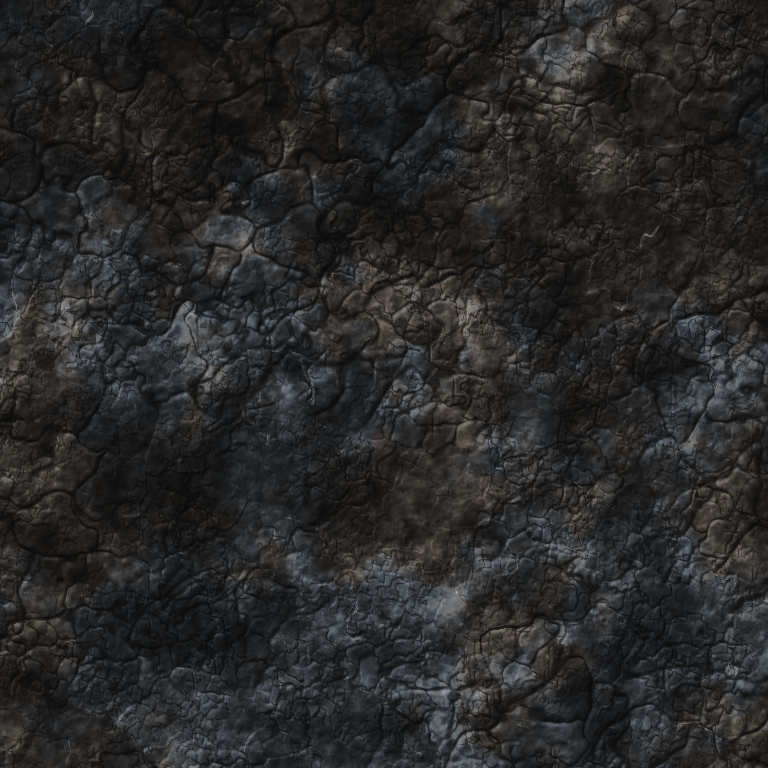
Give the GLSL for this texture, as a Shadertoy shader.

```glsl
vec2 hash2(vec2 p) {
    vec3 q = fract(p.xyx * vec3(.1031, .1030, .0973));
    q += dot(q, q.yzx + 33.33);
    return fract((q.xx + q.yz) * q.zy);
}

float noise(vec2 p) {
    vec2 i = floor(p), f = fract(p);
    f = f * f * (3. - 2. * f);
    return mix(mix(hash2(i).x, hash2(i + vec2(1, 0)).x, f.x),
               mix(hash2(i + vec2(0, 1)).x, hash2(i + 1.).x, f.x), f.y);
}

float fbm(vec2 p) {
    float sum = 0., amp = .5;
    for (int i = 0; i < 5; i++) {
        sum += amp * noise(p);
        p = mat2(1.6, 1.2, -1.2, 1.6) * p + 17.3;
        amp *= .5;
    }
    return sum / .97;
}

// Cellular noise: x = gap to the neighbour, y = facet tilt, z = cell tone
vec3 shards(vec2 p) {
    vec2 base = floor(p), nearest = vec2(0), id = vec2(0);
    float d1 = 9., d2 = 9.;
    for (int y = -1; y <= 1; y++)
    for (int x = -1; x <= 1; x++) {
        vec2 cell = base + vec2(x, y);
        vec2 offset = cell + hash2(cell) - p;
        float d = length(offset);
        if (d < d1) { d2 = d1; d1 = d; nearest = offset; id = cell; }
        else d2 = min(d2, d);
    }
    vec2 rnd = hash2(id + 71.7);
    return vec3(d2 - d1, dot(nearest, rnd - .5), rnd.x - .5);
}

// Layered broken stone: x = height, y = crack depth, z = stone tone
vec3 rock(vec2 p) {
    vec3 r = vec3(fbm(p * 15.), 0, 0);
    float freq = 13., amp = 1.;
    for (int i = 0; i < 3; i++) {
        vec2 q = p * freq + 31.7 * float(i);
        q += .7 * vec2(noise(q * 1.7), noise(q * 1.7 + 40.)) + .25 * noise(q * 5.);
        vec3 s = shards(q);
        float broken = smoothstep(.35, .65, noise(q * .45 + 9.));
        r.x += amp * (.12 * broken * smoothstep(0., .3, s.x) + .3 * s.y);
        r.y = max(r.y, (.5 + .5 * amp) * broken * (1. - smoothstep(.01, .13, s.x)));
        r.z += amp * s.z;
        freq *= 2.2;
        amp *= .6;
    }
    return r;
}

void mainImage(out vec4 fragColor, in vec2 fragCoord) {
    vec2 p = fragCoord / iResolution.y + 3.;
    vec3 stone = rock(p);
    float relief = stone.x - rock(p + vec2(-.0022, .0032)).x;

    // Tone is summed in log space: patches, stones, light, grain, cracks
    float patches = fbm(p * 4.5 + 5.) - .5;
    float tone = 2.1 * patches + 1.7 * (fbm(p * 19. + 2.) - .5);
    tone += .3 * stone.z + clamp(5.5 * relief, -.8, .8);
    tone += 1.3 * (fbm(p * 95.) - .5);
    tone -= .8 * stone.y;

    // Pale mineral flecks gathered on the lighter ground
    float flecks = smoothstep(.58, .75, fbm(p * vec2(48, 40) + 8.));
    tone += .5 * flecks * smoothstep(-.1, .15, patches);

    // Rusty and slate-blue stains
    float stain = fbm(p * 6. + 23.) + .5 * (fbm(p * 28. + 11.) - .5) + .05 * tone;
    vec3 tint = mix(vec3(1.1, 1., .9), vec3(.92, 1.01, 1.1), smoothstep(.36, .64, stain));
    vec3 color = .158 * exp(tone) * tint;
    color = .025 + color * .88;
    color = min(color, .4 + .3 * (color - .4) * step(.4, color));
    fragColor = vec4(color, 1);
}
```
